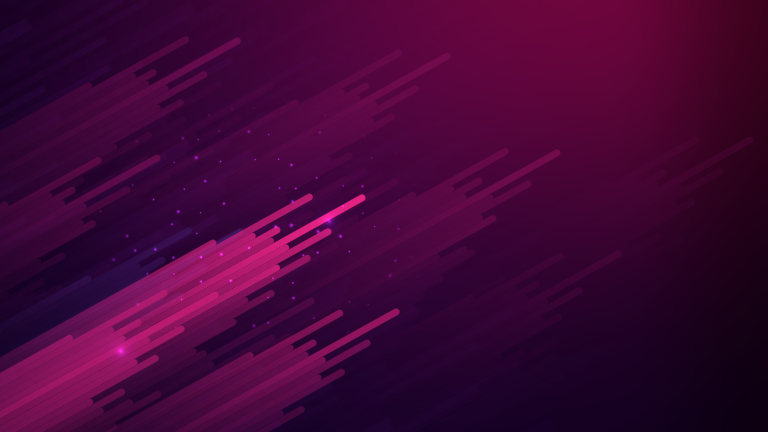
This background is drawn by a Shadertoy shader. Its source:

```glsl
// Diagonal bundles of round-tipped streaks over a crimson-to-navy glow.
// Each bundle splits into parallel lanes whose capsules fade towards the tail;
// sawtooth lanes add faint depth and cellular noise scatters violet sparks.

#define SLOPE 0.507        // streak angle in radians
#define LANE 0.0152        // lane spacing, in canvas heights
#define AMBIENT 0.05       // strength of the faint background lanes
#define SPARK_CELL 0.055   // size of a spark cell
#define NAVY vec3(0.045, 0.0, 0.11)
#define CRIMSON vec3(0.42, 0.02, 0.22)
#define PLUM vec3(0.36, 0.03, 0.28)
#define HOT_PINK vec3(0.92, 0.14, 0.52)
#define INDIGO vec3(0.27, 0.12, 0.45)
#define VIOLET vec3(0.62, 0.12, 0.85)

// Bundles, back to front: tip x, tip y, heat (negative is indigo), reach
const vec4 BUNDLES[12] = vec4[12](
    vec4(1.736, 0.676, 0.02, 0.40), vec4(1.431, 0.412, 0.03, 0.45),
    vec4(0.625, 0.800, 0.01, 0.40), vec4(1.035, 0.870, 0.25, 0.60),
    vec4(0.549, 0.905, 0.27, 0.65), vec4(0.914, 0.579, 0.04, 0.40),
    vec4(1.289, 0.646, 0.30, 0.62), vec4(0.363, 0.634, 0.25, 0.50),
    vec4(0.556, 0.463, -0.3, 0.50), vec4(0.917, 0.278, 0.60, 0.62),
    vec4(0.838, 0.542, 1.00, 0.75), vec4(0.498, 0.317, 0.75, 0.90));

// How far each lane's tip sits behind the leading one, lowest lane first
const float SETBACK[12] = float[12](
    0.30, 0.36, 0.19, 0.24, 0.107, 0.20, 0.0, 0.24, 0.20, 0.26, 0.109, 0.35);

float hash(vec2 p) {
    return fract(sin(dot(p, vec2(127.1, 311.7))) * 4375.85);
}

vec3 backdrop(vec2 p) {
    vec2 toGlow = p - vec2(1.4, 1.1);
    float glow = exp(-1.1 * toGlow.x * toGlow.x - 2.2 * toGlow.y * toGlow.y);
    vec3 color = mix(NAVY, CRIMSON, glow);
    vec2 toHaze = p - vec2(0.75, 0.58);
    color += vec3(0.055, 0.008, 0.075) * exp(-2.5 * dot(toHaze, toHaze));
    return color * mix(vec3(1.0), vec3(0.65, 0.5, 0.55), smoothstep(1.4, 1.8, p.x));
}

// Sawtooth lanes: each ramps up to its tip, then restarts
float ambientLanes(vec2 q) {
    float sum = 0.0;
    for (int i = 0; i < 2; i++) {
        float layer = float(i);
        float lane = floor(q.y / (LANE * (1.0 + layer)) + 0.37 * layer);
        float start = hash(vec2(lane, 3.0 + layer));
        float ramp = fract(q.x * (1.3 - 0.4 * layer) + start);
        sum += ramp * ramp * smoothstep(1.0, 0.985, ramp) * hash(vec2(lane, 9.0));
    }
    return sum;
}

// Coverage of one bundle; q is along and across the streaks, from the tip
float bundleCover(vec2 q, float reach, float seed, float pixel) {
    float nearest = floor(q.y / LANE + 0.5);
    float cover = 0.0;
    for (int j = -1; j <= 1; j++) {
        float lane = nearest + float(j);
        if (lane > 5.0 || lane < -13.0) continue;
        float random = hash(vec2(lane, seed));
        float setback = lane < -6.0 ? 0.22 + 0.3 * random
                                    : SETBACK[int(lane) + 6];
        if (lane != 0.0) setback += 0.03 * (random - 0.5);
        vec2 offset = vec2(max(q.x + setback, 0.0), q.y - lane * LANE);
        float edge = length(offset) - 0.53 * LANE;
        float shade = lane == 0.0 ? 1.0 : 0.62 + 0.33 * random;
        shade *= exp(-0.2 * max(-3.0 - lane, 0.0));
        cover = max(cover, shade * smoothstep(pixel, -pixel, edge));
    }
    float fade = min(q.x, 0.0) / reach;
    return cover * exp(-fade * fade);
}

float sparks(vec2 p) {
    vec2 cell = floor(p / SPARK_CELL);
    float random = hash(cell);
    vec2 center = 0.2 + 0.6 * vec2(hash(cell + 17.0), hash(cell + 43.0));
    float dist = length(p - (cell + center) * SPARK_CELL);
    float size = 0.0012 + 0.0025 * random * random;
    vec2 spread = (p - vec2(0.58, 0.47)) / vec2(0.38, 0.28);
    float area = smoothstep(1.2, 0.5, length(spread));
    return step(0.4, random) * area * exp(-dist * dist / (size * size));
}

void mainImage(out vec4 fragColor, in vec2 fragCoord) {
    vec2 p = fragCoord / iResolution.y;
    float pixel = 0.75 / iResolution.y;
    vec2 along = vec2(cos(SLOPE), sin(SLOPE));
    vec2 across = vec2(-along.y, along.x);

    vec3 color = backdrop(p);
    float depth = smoothstep(1.7, 0.4, p.x + 0.4 * p.y);
    color += AMBIENT * depth * vec3(0.8, 0.2, 1.2)
           * ambientLanes(vec2(dot(p, along), dot(p, across)));

    // Streak bundles
    for (int i = 0; i < 12; i++) {
        vec4 bundle = BUNDLES[i];
        vec2 offset = p - bundle.xy;
        vec2 q = vec2(dot(offset, along), dot(offset, across));
        float heat = abs(bundle.z);
        vec3 tint = bundle.z < 0.0 ? INDIGO : mix(PLUM, HOT_PINK, heat);
        float cover = bundleCover(q, bundle.w, float(i), pixel);
        color = mix(color, tint, cover * (0.2 + 0.75 * sqrt(heat)));
    }

    // Scattered sparks and two larger glints
    color += VIOLET * 0.8 * sparks(p);
    for (int i = 0; i < 2; i++) {
        float dist = length(p - mix(vec2(0.762, 0.488), vec2(0.28, 0.187), float(i)));
        color += VIOLET * (0.6 * exp(-dist * 220.0) + 0.25 * exp(-dist * 70.0));
    }
    fragColor = vec4(color, 1.0);
}
```
